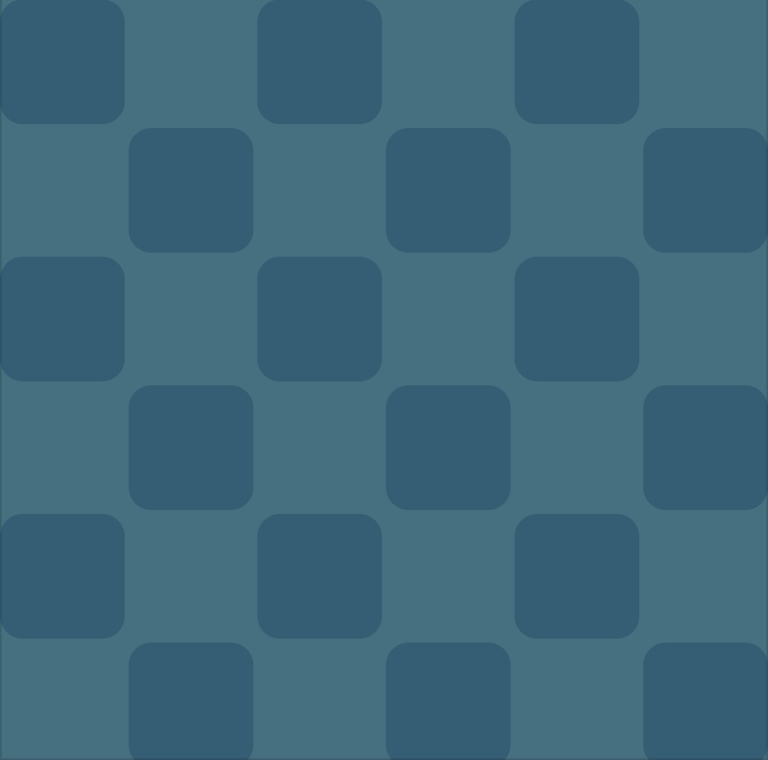
Reproduce this pattern procedurally as a Shadertoy shader.

```glsl
// A six by six checkerboard of rounded blue squares on a teal ground.
// Each cell is found by rounding; a rounded-box distance fills every other one,
// and a faint shade darkens the left, right and bottom borders.

float roundedBox(vec2 p, float halfSize, float radius) {
    vec2 q = abs(p) - halfSize + radius;
    return length(max(q, 0.0)) + min(max(q.x, q.y), 0.0) - radius;
}

void mainImage(out vec4 fragColor, in vec2 fragCoord) {
    // Units of canvas width, measured down from the top left
    vec2 p = vec2(fragCoord.x, iResolution.y - fragCoord.y) / iResolution.x;
    float height = iResolution.y / iResolution.x;
    float pixel = 1.0 / iResolution.x;

    // Cell lattice: the first square touches the top left corner
    float pitch = 0.1675;
    vec2 fromFirst = p - vec2(0.0812, 0.0804);
    vec2 cell = floor(fromFirst / pitch + 0.5);
    vec2 local = fromFirst - cell * pitch;
    float filled = 1.0 - mod(cell.x + cell.y, 2.0);

    // Rounded square in alternate cells
    float d = roundedBox(local, 0.0812, 0.0295);
    float square = filled * (1.0 - smoothstep(-0.75 * pixel, 0.75 * pixel, d));

    vec3 teal = vec3(0.275, 0.437, 0.500);
    vec3 blue = vec3(0.207, 0.368, 0.459);
    vec3 color = mix(teal, blue, square);

    // Thin shade along the borders
    float border = min(min(p.x, 1.0 - p.x), height - p.y);
    color *= 1.0 - 0.16 * (1.0 - smoothstep(0.0, 0.004, border));

    fragColor = vec4(color, 1.0);
}
```
